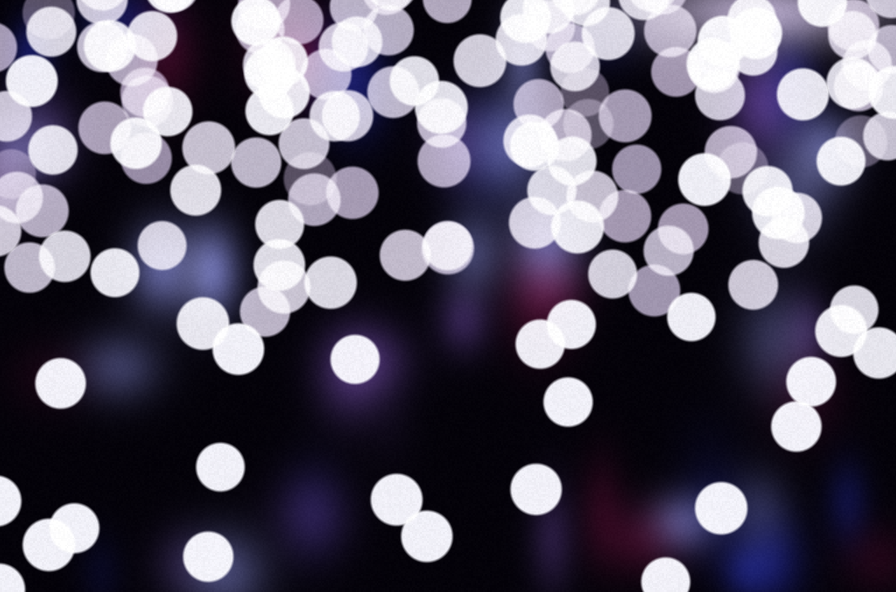
Give the GLSL for this background, as a Shadertoy shader.

```glsl
// Night bokeh: crisp pale light discs, crowded at the top and sparse below,
// screened over soft blue, violet and wine glows on near-black.
// Both layers are hashed loops in units of the canvas height.

#define DISC_COUNT 152
#define DISC_RADIUS 0.0430
#define EDGE_SOFTNESS 0.0032
#define SPARSE_SHARE 0.07
#define SPARSE_TOP 0.21
#define CROWDING 0.47
#define GLOW_COUNT 50
#define GLOW_SIZE 0.052
#define GLOW_GAIN 0.95
#define GRAIN 0.035
#define GRAIN_ROWS 338.0

const vec3 NIGHT = vec3(0.016, 0.008, 0.036);
const vec3 STEEL = vec3(0.44, 0.46, 0.72);
const vec3 NAVY = vec3(0.07, 0.09, 0.36);
const vec3 VIOLET = vec3(0.30, 0.20, 0.46);
const vec3 WINE = vec3(0.22, 0.03, 0.11);
const vec3 LAVENDER = vec3(0.88, 0.82, 0.97);
const vec3 WHITE = vec3(0.97, 0.97, 1.0);

// Integer hash: three independent values in 0..1
vec3 hash3(uvec3 v) {
    v = v * 1664525u + 1013904223u;
    v.x += v.y * v.z; v.y += v.z * v.x; v.z += v.x * v.y;
    v ^= v >> 16u;
    v.x += v.y * v.z; v.y += v.z * v.x; v.z += v.x * v.y;
    return vec3(v >> 8u) / 16777216.0;
}

vec3 screen(vec3 base, vec3 light) {
    return 1.0 - (1.0 - base) * (1.0 - light);
}

float gaussian(vec2 d) {
    return exp(-dot(d, d));
}

vec3 glowColor(float pick) {
    if (pick < 0.32) return STEEL;
    if (pick < 0.62) return NAVY;
    if (pick < 0.85) return VIOLET;
    return WINE;
}

// Out-of-focus glows, suppressed in a dark band above the ground
vec3 backdrop(vec2 p, float aspect) {
    vec3 color = NIGHT;
    for (int i = 0; i < GLOW_COUNT; i++) {
        vec3 place = hash3(uvec3(i, 11, 5));
        vec3 look = hash3(uvec3(i, 29, 7));
        vec2 center = vec2(fract(float(i) * 0.618 + 0.3 * place.x) * aspect, place.y);
        vec2 size = GLOW_SIZE * vec2(0.7 + 0.7 * look.x, 0.9 + 0.9 * look.y);
        float darkBand = 1.0 - 0.9 * gaussian(vec2((center.y - 0.25) / 0.09, 0.0));
        float corner = 1.0 - 0.8 * gaussian(center / vec2(0.45, 0.3));
        float gain = GLOW_GAIN * darkBand * corner * mix(0.4, 1.0, place.z);
        color = screen(color, glowColor(look.z) * gain * gaussian((p - center) / size));
    }
    // Bright pool in the upper right
    float pool = gaussian((p - vec2(0.85 * aspect, 0.98)) / vec2(0.2, 0.06));
    return screen(color, LAVENDER * 0.75 * pool);
}

// Height of a disc from its rank: a thin lower scatter, then crowding upward
float discHeight(float rank) {
    if (rank < SPARSE_SHARE) return rank / SPARSE_SHARE * SPARSE_TOP;
    float t = (rank - SPARSE_SHARE) / (1.0 - SPARSE_SHARE);
    return mix(SPARSE_TOP, 1.03, pow(t, CROWDING));
}

// Overlapping translucent discs, paler and more varied higher up
vec3 addDiscs(vec3 color, vec2 p, float aspect) {
    float soft = max(EDGE_SOFTNESS, 0.7 / iResolution.y);
    for (int i = 0; i < DISC_COUNT; i++) {
        vec3 place = hash3(uvec3(i, 3, 17));
        vec3 look = hash3(uvec3(i, 41, 23));
        float rank = (float(i) + 0.5) / float(DISC_COUNT);
        float x = fract(float(i) * 0.618034 + 0.28 * place.x);
        float y = discHeight(rank) + 0.03 * (place.y - 0.5);
        vec2 center = vec2(mix(-0.01, 1.01, x) * aspect, y);
        float radius = DISC_RADIUS * mix(0.95, 1.04, place.z);
        float cover = 1.0 - smoothstep(-soft, soft, length(p - center) - radius);

        float varied = look.x < 0.07 ? 0.38 : mix(0.66, 0.97, look.y);
        float strength = mix(0.97, varied, smoothstep(0.35, 0.68, y));
        vec3 tint = mix(LAVENDER, WHITE, smoothstep(0.6, 0.95, strength));
        tint *= mix(vec3(1.0), vec3(1.0, 0.94, 0.95), look.z * (1.0 - strength));
        color = screen(color, tint * strength * cover);
    }
    return color;
}

void mainImage(out vec4 fragColor, in vec2 fragCoord) {
    vec2 p = fragCoord / iResolution.y;
    float aspect = iResolution.x / iResolution.y;
    vec3 color = addDiscs(backdrop(p, aspect), p, aspect);

    // Fine grain, weaker in the shadows
    float grain = hash3(uvec3(uvec2(p * GRAIN_ROWS), 97)).x - 0.5;
    color += grain * GRAIN * mix(0.4, 1.0, color.g);
    fragColor = vec4(clamp(color, 0.0, 1.0), 1.0);
}
```
